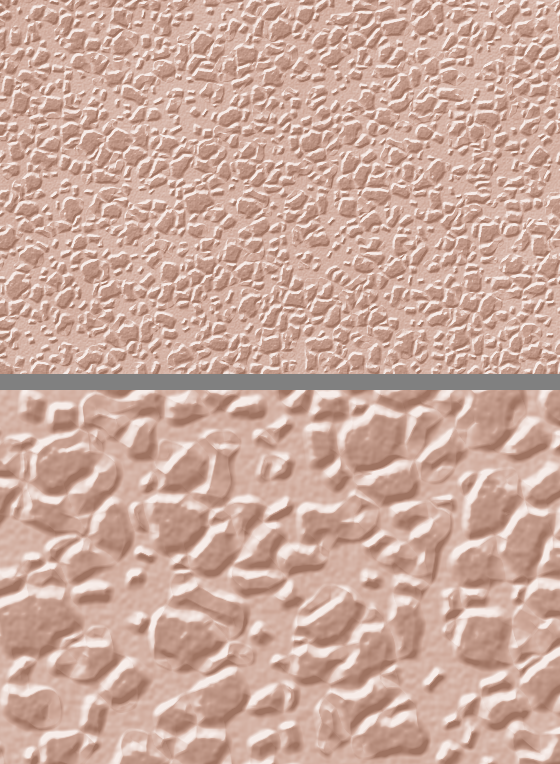
Top: the whole. Bottom: its middle third, enlarged.
Reproduce this texture procedurally as a WebGL 1 fragment shader.

```glsl
precision highp float;
uniform vec2 u_resolution;

#define CELL 0.034        // spacing of pebble sites, in canvas heights
#define SMALLEST 0.008    // half length of pebbles
#define LARGEST 0.037
#define GAP 0.0028        // half width of the groove between neighbours
#define BEVEL 0.0062      // half width of the sloping rim
#define RIM_HEIGHT 0.0062
#define LEAN 0.68         // mean direction of long pebbles, radians
#define LEAN_SPREAD 2.3
#define ROUGHNESS 0.0030  // bumps on the pebbles
#define GRAIN 0.0010      // fine grain of the ground
#define CONTRAST 0.95
#define SAMPLE_STEP 0.0014

const vec3 SHADE = vec3(0.62, 0.45, 0.38);
const vec3 SKIN = vec3(0.81, 0.66, 0.60);
const vec3 GLOSS = vec3(0.97, 0.93, 0.915);

float hash(vec2 p) {
  vec3 q = fract(p.xyx * vec3(0.1031, 0.1030, 0.0973));
  q += dot(q, q.yzx + 33.33);
  return fract((q.x + q.y) * q.z);
}

float noise(vec2 p) {
  vec2 i = floor(p), f = fract(p);
  f = f * f * (3.0 - 2.0 * f);
  return mix(mix(hash(i), hash(i + vec2(1, 0)), f.x),
             mix(hash(i + vec2(0, 1)), hash(i + vec2(1, 1)), f.x), f.y);
}

float roundedBox(vec2 p, vec2 halfSize, float radius) {
  vec2 q = abs(p) - halfSize + radius;
  return length(max(q, 0.0)) + min(max(q.x, q.y), 0.0) - radius;
}

// One oblong pebble with its own size, proportion and direction
float pebble(vec2 p, vec2 id) {
  vec2 site = (id + 0.1 + 0.8 * vec2(hash(id), hash(id + 71.3))) * CELL;
  float size = hash(id + 13.7);
  float len = mix(SMALLEST, LARGEST, size * size);
  float wide = len * mix(0.42, 0.88, hash(id + 37.1));
  float angle = LEAN + LEAN_SPREAD * (hash(id + 53.9) - 0.5);
  vec2 axis = vec2(cos(angle), sin(angle));
  vec2 q = p - site;
  q = vec2(dot(q, axis), dot(q, vec2(-axis.y, axis.x)));
  return roundedBox(q, vec2(len, wide), 0.75 * wide);
}

// Signed distance to the nearest pebble, cut by grooves between neighbours
float pebbleField(vec2 p) {
  p += 0.007 * (vec2(noise(p * 48.0), noise(p * 48.0 + 91.0)) - 0.5);
  vec2 cell = floor(p / CELL);
  float nearest = 1.0, second = 1.0;
  for (int y = -2; y <= 2; y++) {
    for (int x = -2; x <= 2; x++) {
      float d = pebble(p, cell + vec2(x, y));
      second = min(second, max(nearest, d));
      nearest = min(nearest, d);
    }
  }
  return max(nearest, GAP - 0.5 * (second - nearest));
}

// Height of the relief in x, pebble coverage in y
vec2 surface(vec2 p) {
  float d = pebbleField(p);
  float cover = 1.0 - smoothstep(-BEVEL, 0.6 * BEVEL, d);
  float dome = 0.10 * clamp(-d, 0.0, 0.02);
  float bumps = 0.65 * noise(p * 115.0) + 0.35 * noise(p * 230.0 + 17.0);
  float grain = noise(p * 210.0 + 43.0);
  float height = RIM_HEIGHT * cover + dome
               + ROUGHNESS * cover * bumps + GRAIN * (1.0 - cover) * grain;
  return vec2(height, cover);
}

void main() {
  vec2 p = gl_FragCoord.xy / u_resolution.y + 3.0;
  vec2 light = normalize(vec2(-0.5, 0.87));

  // Slope towards the light, from samples on both sides
  vec2 behind = surface(p - light * SAMPLE_STEP);
  vec2 ahead = surface(p + light * SAMPLE_STEP);
  float slope = (behind.x - ahead.x) / (2.0 * SAMPLE_STEP);
  float cover = 0.5 * (behind.y + ahead.y);

  // Paler ground, darker pebbles, glints on facets that face the light
  float tone = mix(0.17, -0.34, cover) + CONTRAST * slope;
  tone += 0.55 * cover * smoothstep(0.16, 0.55, slope);
  tone += 0.16 * (noise(p * 5.0) - 0.5) + 0.12 * (noise(p * 260.0) - 0.5);

  vec3 color = mix(SKIN, SHADE, clamp(-tone, 0.0, 1.0));
  color = mix(color, GLOSS, clamp(tone, 0.0, 1.0));
  gl_FragColor = vec4(color, 1.0);
}
```
